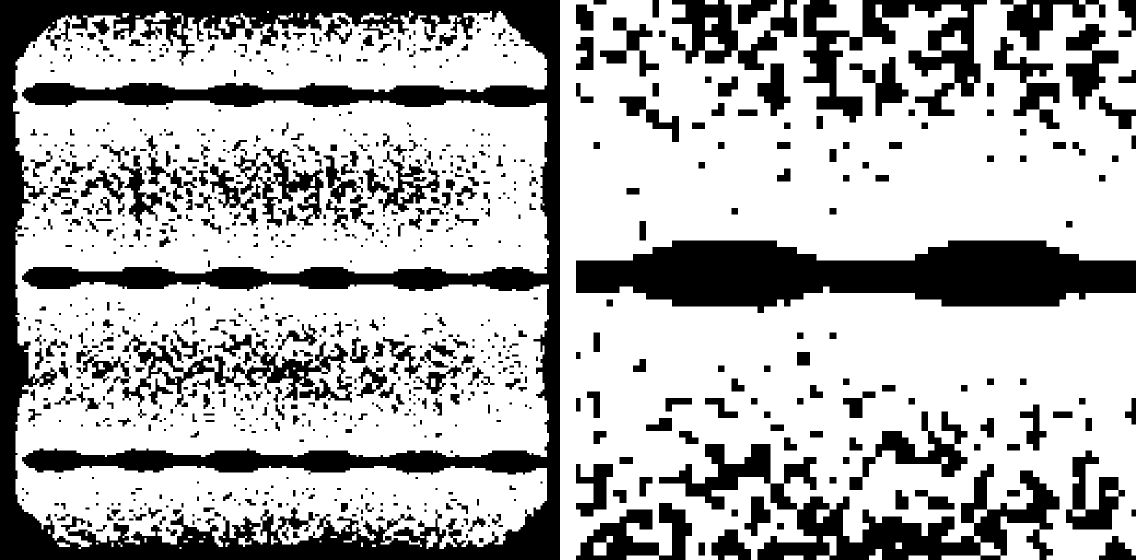
Left, the full canvas; right, a detail of the centre.
Write a WebGL 1 fragment shader that draws this pattern.

```glsl
precision highp float;
// A worn white plate with clipped corners on black, crossed by three beaded bars.
// Bars repeat by rounding and fract; cellular grain, thresholded by a banded density,
// forms the specks between them. All ink sits on a coarse lattice, supersampled.

uniform vec2 u_resolution;

#define LATTICE 256.0        // ink squares across the canvas
#define GRAIN 150.0          // speck cells across the canvas
#define PLATE_HALF 0.475     // half width of the plate
#define CORNER_CUT 0.083     // length of each clipped corner
#define BAR_PITCH 0.3268     // distance between bars
#define BAR_CENTRE 0.503     // height of the middle bar
#define BEAD_PITCH 0.1633    // distance between beads
#define BEAD_START 0.095     // centre of the first bead
#define BEAD_HALF 0.0195     // half thickness at a bead
#define BAR_HALF 0.0098      // half thickness between beads
#define SPECK_SPREAD 0.089   // vertical reach of a speck band
#define SPECK_PEAK 0.51      // grain threshold at the densest part

float hash(vec2 cell) {
  return fract(sin(dot(cell, vec2(127.1, 311.7))) * 43758.545);
}

float cellNoise(vec2 p) {
  vec2 cell = floor(p);
  vec2 f = fract(p);
  f = f * f * (3.0 - 2.0 * f);
  float low = mix(hash(cell), hash(cell + vec2(1.0, 0.0)), f.x);
  float high = mix(hash(cell + vec2(0.0, 1.0)), hash(cell + vec2(1.0, 1.0)), f.x);
  return mix(low, high, f.y);
}

float bump(float offset, float spread) {
  float t = offset / spread;
  return exp(-t * t);
}

// Strength of the speck band, centred midway between bars
float bandStrength(float y) {
  float toBand = (fract((y - BAR_CENTRE) / BAR_PITCH) - 0.5) * BAR_PITCH;
  return bump(toBand, SPECK_SPREAD);
}

// Negative inside the plate; its sides are eaten inward beside the speck bands
float plateDistance(vec2 p, float band) {
  vec2 q = p - vec2(0.5026, 0.5);
  float erosion = q.x < 0.0 ? 0.016 : 0.010;
  float rough = 0.009 * (cellNoise(p * 90.0) - 0.5);
  vec2 edge = abs(q) - PLATE_HALF;
  float side = edge.x + erosion * band * band;
  float corner = (edge.x + edge.y + CORNER_CUT) * 0.707;
  return max(max(side, edge.y), corner) + rough;
}

// Negative inside a bar; thickness swells at each bead
float barDistance(vec2 p) {
  float y = p.y - BAR_CENTRE + 0.004 * (p.x - 0.5);
  float row = floor(y / BAR_PITCH + 0.5);
  float toBar = abs(y - row * BAR_PITCH);
  float toBead = abs(fract((p.x - BEAD_START) / BEAD_PITCH + 0.5) - 0.5) * BEAD_PITCH;
  float halfWidth = mix(BEAD_HALF, BAR_HALF, smoothstep(0.022, 0.058, toBead));
  halfWidth += 0.004 * (cellNoise(p * 110.0 + 17.0) - 0.5);
  return toBar - min(halfWidth, (p.x - 0.037) * 0.9);
}

// Grain threshold: densest mid-width, uneven along the band, sparse at the right
float speckDensity(vec2 p, float band) {
  float row = floor((p.y - BAR_CENTRE) / BAR_PITCH);
  float along = mix(0.76, 1.0, bump(p.x - 0.5, 0.25));
  along += 0.06 * cos((p.x - 0.5) * 24.0 + row * 0.6);
  along += 0.05 * sin(p.x * 53.0 + row * 2.3);
  along -= 0.24 * smoothstep(0.78, 0.90, p.x);
  float outer = smoothstep(0.36, 0.47, abs(p.y - 0.5));
  float density = SPECK_PEAK * band * (along + 0.28 * outer);

  // One vertical scratch through the upper band
  float scratch = bump(p.x - 0.247, 0.009) * (1.0 - smoothstep(0.065, 0.080, abs(p.y - 0.651)));
  return density + 0.32 * scratch;
}

// 1 where black, evaluated at the centre of a lattice square
float ink(vec2 position) {
  vec2 p = (floor(position * LATTICE) + 0.5) / LATTICE;
  float band = bandStrength(p.y);
  float border = step(0.0, plateDistance(p, band));
  float bar = step(barDistance(p), 0.0);
  float speck = step(cellNoise(p * GRAIN + 41.0), speckDensity(p, band));
  return max(max(border, bar), speck);
}

void main() {
  // Four samples per pixel smooth the lattice edges at any size
  float black = 0.0;
  for (int j = 0; j < 2; j++) {
    for (int i = 0; i < 2; i++) {
      vec2 offset = (vec2(float(i), float(j)) - 0.5) * 0.5;
      black += 0.25 * ink((gl_FragCoord.xy + offset) / u_resolution);
    }
  }
  gl_FragColor = vec4(vec3(1.0 - black), 1.0);
}
```
